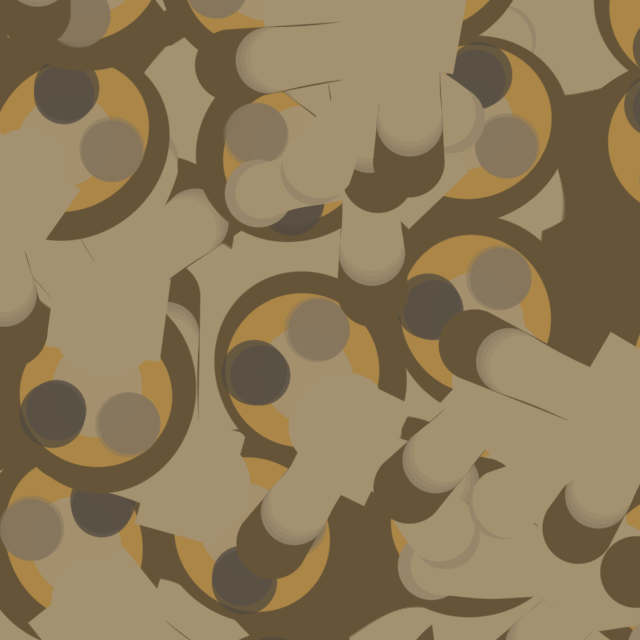
A WebGL 1 fragment shader for this pattern:

```glsl
precision highp float;
// Overlapping collage of round-eyed discs, tan bone shapes and brown stubs in earthy camouflage tones.
uniform vec2 u_resolution;

const vec3 TAN = vec3(0.64, 0.57, 0.44);
const vec3 BROWN = vec3(0.40, 0.33, 0.22);
const vec3 OCHRE = vec3(0.67, 0.525, 0.275);
const vec3 GREY = vec3(0.52, 0.46, 0.365);
const vec3 DARK = vec3(0.345, 0.31, 0.265);

vec2 hash2(vec2 p) {
  vec2 q = vec2(dot(p, vec2(127.1, 311.7)), dot(p, vec2(269.5, 183.3)));
  return fract(sin(q) * 43758.55);
}

mat2 turn(float a) {
  return mat2(cos(a), sin(a), -sin(a), cos(a));
}

float fill(float d) {
  return 1.0 - smoothstep(-0.0015, 0.0015, d);
}

float ellipse(vec2 p, vec2 r) {
  return (length(p / r) - 1.0) * min(r.x, r.y);
}

// Capsule whose radius runs from ra to rb, pinched in the middle by waist
float bone(vec2 p, vec2 a, vec2 b, float ra, float rb, float waist) {
  vec2 ab = b - a;
  float h = clamp(dot(p - a, ab) / dot(ab, ab), 0.0, 1.0);
  return length(p - a - ab * h) - mix(ra, rb, h) + waist * 4.0 * h * (1.0 - h);
}

// Angular shards of tan and brown, blended across their borders
vec3 shards(vec2 p) {
  p = p * 7.0 + 0.25 * sin(p.yx * 17.0);
  vec2 cell = floor(p), nearId = cell, nextId = cell;
  float d1 = 9.0, d2 = 9.0;
  for (int j = -1; j <= 1; j++) {
    for (int i = -1; i <= 1; i++) {
      vec2 id = cell + vec2(float(i), float(j));
      float d = length(id + hash2(id) - p);
      if (d < d1) {
        d2 = d1; nextId = nearId;
        d1 = d; nearId = id;
      } else if (d < d2) {
        d2 = d; nextId = id;
      }
    }
  }
  vec3 c1 = mix(TAN, BROWN, step(0.63, hash2(nearId + 40.0).x));
  vec3 c2 = mix(TAN, BROWN, step(0.63, hash2(nextId + 40.0).x));
  return mix(c2, c1, 0.5 + 0.5 * smoothstep(0.0, 0.02, d2 - d1));
}

// Brown stub with a tan bone laid over it, its tip fading in stacked steps
vec3 limb(vec3 col, vec2 p, vec2 root, vec2 dir, float len) {
  col = mix(col, BROWN, fill(bone(p, root + dir * 0.07, root + dir * (len + 0.06), 0.045, 0.056, 0.0)));
  for (int k = 0; k < 4; k++) {
    float s = float(k) / 3.0;
    vec2 tip = root + dir * (len - 0.02 * s);
    vec3 shade = mix(mix(GREY, TAN, 0.35), TAN, s);
    col = mix(col, shade, fill(bone(p, root, tip, 0.05, 0.052 - 0.003 * s, 0.006)));
  }
  return col;
}

// One motif facing +x: ringed head with two discs, then body and limbs
vec3 motif(vec3 col, vec2 p, vec2 rnd) {
  // Head
  col = mix(col, BROWN, fill(ellipse(p + vec2(0.008, 0.01), vec2(0.16, 0.145))));
  col = mix(col, OCHRE, fill(ellipse(p, vec2(0.12, 0.113) + 0.008 * sin(rnd * 9.0))));
  col = mix(col, TAN, 0.92 * fill(ellipse(p + vec2(0.012, 0.0), vec2(0.078, 0.07))));

  // Translucent doubled discs
  vec2 eye = p - vec2(0.035, 0.06);
  col = mix(col, DARK * 0.92, 0.75 * fill(length(eye - vec2(0.006, 0.003)) - 0.051));
  col = mix(col, DARK, 0.85 * fill(length(eye + vec2(0.003, 0.002)) - 0.047));
  eye = p - vec2(0.038, -0.056);
  col = mix(col, GREY, 0.5 * fill(length(eye) - 0.051));
  col = mix(col, GREY, 0.9 * fill(length(eye + vec2(0.002)) - 0.048));

  // Limbs
  float a = 1.9 + 0.9 * rnd.x;
  col = limb(col, p, vec2(-0.13, 0.02), vec2(cos(a), sin(a)), 0.12 + 0.06 * rnd.y);
  a = 3.7 + 0.8 * rnd.y;
  col = limb(col, p, vec2(-0.17, 0.0), vec2(cos(a), sin(a)), 0.13 + 0.07 * rnd.x);

  // Body: squared shoulders and a knobbed tail
  vec2 q = abs(turn(rnd.x - 0.5) * (p + vec2(0.13, 0.0)));
  float shoulders = max(q.x - 0.065, q.y - 0.085 - 0.02 * rnd.y);
  float wave = 0.007 * sin(p.x * 28.0 + rnd.y * 6.3);
  vec2 tail = vec2(-0.33 - 0.07 * rnd.x, 0.08 * (rnd.y - 0.5));
  float trunk = bone(p, vec2(-0.1, 0.0), tail, 0.075, 0.05, 0.02) + wave;
  col = mix(col, mix(GREY, TAN, 0.6), fill(length(p - tail + vec2(0.01, 0.0)) - 0.053));
  return mix(col, TAN, fill(min(shoulders, trunk)));
}

void main() {
  vec2 uv = gl_FragCoord.xy / min(u_resolution.x, u_resolution.y);
  vec3 col = shards(uv);
  float size = 0.3;
  vec2 cell = floor(uv / size);
  for (int j = -2; j <= 2; j++) {
    for (int i = -2; i <= 2; i++) {
      vec2 id = cell + vec2(float(i), float(j));
      vec2 rnd = hash2(id + 7.0);
      vec2 center = (id + 0.5 + 0.45 * (hash2(id + 23.0) - 0.5)) * size;
      vec2 p = turn(6.2832 * hash2(id + 61.0).x) * (uv - center);
      p.y *= rnd.x < 0.5 ? 1.0 : -1.0;
      col = motif(col, p, rnd);
    }
  }
  gl_FragColor = vec4(col, 1.0);
}
```
